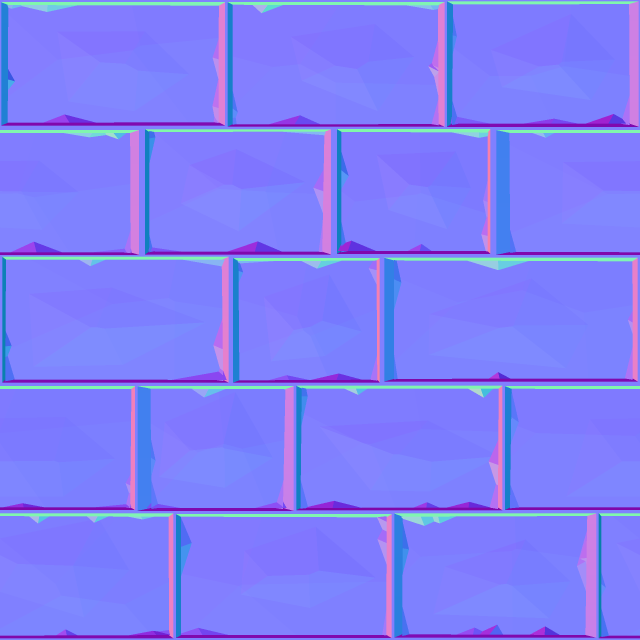
This texture map is drawn by a WebGL 2 fragment shader. Its source:

```glsl
#version 300 es
precision highp float;
// Tangent-space normal map of a chipped, bevelled stone brick wall: five rows of three bricks.
uniform vec2 u_resolution;
out vec4 fragColor;

// Lengths are in percent of the canvas; rows run from top to bottom.
const vec3 JOINT_X[5] = vec3[5](
  vec3(35.35, 69.66, 100.0), vec3(22.2, 52.2, 77.08), vec3(36.07, 59.7, 100.0),
  vec3(21.29, 46.1, 78.71), vec3(27.28, 61.39, 93.36));
// Bevel widths on the left and right side of each joint
const vec3 BEFORE_JOINT[5] = vec3[5](
  vec3(0.98, 0.98, 1.45), vec3(1.35, 1.2, 0.4), vec3(0.95, 0.45, 0.8),
  vec3(0.65, 1.5, 0.65), vec3(0.7, 0.8, 1.55));
const vec3 AFTER_JOINT[5] = vec3[5](
  vec3(0.8, 0.85, 1.05), vec3(0.65, 0.65, 2.1), vec3(0.9, 1.5, 0.52),
  vec3(2.1, 0.75, 0.9), vec3(0.8, 1.3, 0.4));
const float HALF_GAP[5] = float[5](0.2, 0.48, 0.36, 0.2, 0.2);

vec4 hash4(vec2 p) {
  vec4 q = fract(p.xyxy * vec4(0.1031, 0.103, 0.0973, 0.1099));
  q += dot(q, q.wzxy + 33.33);
  return fract((q.xxyz + q.yzzw) * q.zywx);
}

// A facet is a plane: slope in xy, height in z.
vec3 lower(vec3 a, vec3 b) { return a.z < b.z ? a : b; }

// Shallow hollow of five flat facets; the ones at the ends are steeper, so the floor is a crease
vec3 hollow(vec2 p, vec2 radius, float depth, vec2 seed) {
  vec3 facet = vec3(0.0, 0.0, -1e3);
  for (int i = 0; i < 5; i++) {
    vec4 h = hash4(seed + float(i) * 3.7);
    float angle = 1.2566 * (float(i) + 0.25 + 0.6 * h.x);
    vec2 dir = vec2(cos(angle), sin(angle));
    float fall = depth * (0.75 + 0.5 * h.y + 0.4 * dir.x * dir.x);
    vec2 slope = fall * dir / radius;
    float height = dot(p, slope) - fall;
    if (height > facet.z) facet = vec3(slope, height);
  }
  return facet;
}

// Slope of one brick; p is measured from its centre
vec2 brickSlope(vec2 p, vec2 halfSize, vec2 sideBevels, vec2 seed) {
  // Broad uneven face with a faceted hollow in the middle
  vec4 h = hash4(seed + 5.3);
  vec2 offset = (h.xy - 0.5) * halfSize * 0.35;
  vec3 broad = hollow(p + offset * 2.0, halfSize, 0.26, seed + 21.0);
  vec3 dent = hollow(p - offset, halfSize * (0.48 + 0.16 * h.zw), 0.28, seed + 47.0);
  vec2 tilt = (h.zx - 0.5) * 0.04;
  vec3 surface = vec3(tilt + broad.xy + (dent.z < 0.0 ? dent.xy : vec2(0.0)), 0.0);

  // Edges: left, right, bottom, top
  for (int e = 0; e < 4; e++) {
    float side = e % 2 == 0 ? 1.0 : -1.0;
    vec2 inward = e < 2 ? vec2(side, 0.0) : vec2(0.0, side);
    vec2 along = abs(inward.yx);
    float halfLength = dot(halfSize, along);
    float t = dot(p, along);
    float s = dot(p, inward) + dot(halfSize, abs(inward));
    vec2 edgeSeed = seed + float(e) * 11.3;
    vec4 k = hash4(edgeSeed + 2.9);
    float width = e == 0 ? sideBevels.x : e == 1 ? sideBevels.y : 0.4 + 0.1 * k.x;
    width *= 1.0 + 0.3 * (k.y - 0.5) * t / halfLength;
    if (s < 0.0) return vec2(0.0);
    float steepness = (e < 2 ? 1.15 : 1.2) / width;
    surface = lower(surface, vec3(inward * steepness, (s - width) * steepness));

    // Two-sided chips biting from the bevel into the face; the last one is a long corner wedge
    for (int c = 0; c < 4; c++) {
      bool corner = c == 3;
      vec4 a = hash4(edgeSeed + float(c) * 6.1 + 61.0);
      vec4 b = hash4(edgeSeed + float(c) * 8.7 + 83.0);
      float chance = corner ? (e == 3 ? 0.2 : 0.75) : e == 3 ? 0.4 : e == 2 ? 0.55 : 0.42;
      if (b.x > chance || s < width) continue;
      float reach = (e == 3 ? 0.4 : 0.6) + 1.1 * a.y;
      float halfWidth = 1.6 + 3.3 * a.z;
      float slope = e < 2 ? 0.25 + 0.45 * a.w : 0.4 + 0.6 * a.w;
      float place = (a.x * 2.0 - 1.0) * 0.9;
      float skew = (b.y - 0.5) * 1.6;
      if (corner) {
        place = e < 2 ? -1.0 : sign(place);
        halfWidth = e < 2 ? 3.0 + 3.0 * a.z : 5.0 + 4.0 * a.z;
        slope = 0.25 + 0.25 * a.w;
        skew = 0.0;
      }
      float q = t - place * halfLength + skew * (s - width);
      float sideSlope = sign(q) * slope * reach / halfWidth;
      float height = slope * (s - width - reach) + sideSlope * q;
      surface = lower(surface, vec3(inward * (slope + sideSlope * skew) + along * sideSlope, height));
    }
  }
  return surface.xy;
}

// Finds the brick under a point and returns its normal
vec3 wallNormal(vec2 uv) {
  vec2 p = fract(uv) * 100.0;
  int row = clamp(int((100.0 - p.y) / 20.0), 0, 4);
  vec3 joints = JOINT_X[row];
  if (p.x < joints.x) p.x += 100.0;
  int i = p.x < joints.y ? 0 : p.x < joints.z ? 1 : 2;
  int next = (i + 1) % 3;
  float left = joints[i] + HALF_GAP[row];
  float right = joints[next] + (i == 2 ? 100.0 : 0.0) - HALF_GAP[row];
  vec2 seed = vec2(float(i) * 17.0 + 3.0, float(row) * 29.0 + 7.0);
  vec4 h = hash4(seed);
  float rowTop = 100.0 - float(row) * 20.0;
  vec2 low = vec2(left, rowTop - 19.88 + 0.28 * h.y);
  vec2 high = vec2(right, rowTop - 0.12 - 0.25 * h.x);
  vec2 bevels = vec2(AFTER_JOINT[row][i], BEFORE_JOINT[row][next]);
  vec2 slope = brickSlope(p - 0.5 * (low + high), 0.5 * (high - low), bevels, seed);
  return normalize(vec3(-slope, 1.0));
}

void main() {
  // Nine samples per pixel smooth the facet edges
  vec3 color = vec3(0.0);
  for (int i = 0; i < 9; i++) {
    vec2 jitter = (vec2(i % 3, i / 3) - 1.0) / 3.0;
    color += 0.5 + 0.5 * wallNormal((gl_FragCoord.xy + jitter) / u_resolution);
  }
  fragColor = vec4(color / 9.0, 1.0);
}
```
